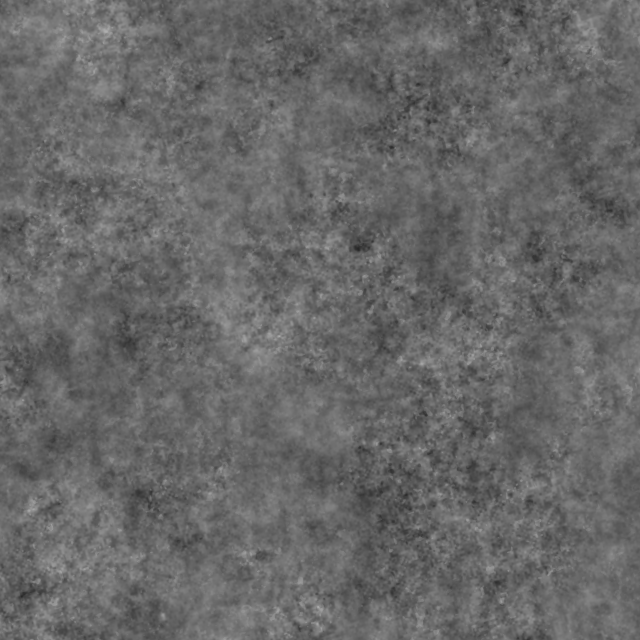
Write a WebGL 1 fragment shader that draws this texture.

```glsl
precision highp float;
uniform vec2 u_resolution;

#define BASE_GRAY 0.405
#define CLOUD_CONTRAST 0.021
#define MOTTLE_CONTRAST 0.025
#define GRAIN_CONTRAST 0.036
#define SMEAR_CONTRAST 0.016
#define PIT_DEPTH 0.085
#define FLECK_LIGHT 0.1
#define CREASE_CONTRAST 0.045
#define SCRATCH_CONTRAST 0.13
#define SCRATCH_COUNT 26

float hash(vec2 p) {
  vec3 q = fract(vec3(p.xyx) * 0.1031);
  q += dot(q, q.yzx + 33.33);
  return fract((q.x + q.y) * q.z);
}

// Smooth value noise, -1 to 1
float noise(vec2 p) {
  vec2 cell = floor(p), f = fract(p);
  f = f * f * (3.0 - 2.0 * f);
  float low = mix(hash(cell), hash(cell + vec2(1.0, 0.0)), f.x);
  float high = mix(hash(cell + vec2(0.0, 1.0)), hash(cell + 1.0), f.x);
  return 2.0 * mix(low, high, f.y) - 1.0;
}

// Three octaves, scaled to a spread of about one
float fbm(vec2 p, float gain) {
  float sum = 0.0, power = 0.0, amp = 1.0;
  for (int i = 0; i < 3; i++) {
    sum += amp * noise(p);
    power += amp * amp;
    amp *= gain;
    p = mat2(1.6, 1.2, -1.2, 1.6) * p + 17.3;
  }
  return 2.3 * sum / sqrt(power);
}

// Short worn strokes, mostly along the axes; light ones outnumber dark ones
float scratches(vec2 p) {
  float sum = 0.0;
  for (int i = 0; i < SCRATCH_COUNT; i++) {
    float id = float(i) + 1.0;
    vec2 center = vec2(hash(vec2(id, 3.0)), hash(vec2(id, 11.0)));
    float upright = step(0.5, hash(vec2(id, 19.0)));
    float angle = 1.57 * upright + 0.7 * (hash(vec2(id, 29.0)) - 0.5);
    float size = hash(vec2(id, 37.0));
    float halfLength = mix(0.008, 0.06, size * size);
    float width = mix(0.002, 0.0048, hash(vec2(id, 41.0)));
    vec2 d = p - center;
    vec2 axis = vec2(cos(angle), sin(angle));
    float along = dot(d, axis) / halfLength;
    float across = dot(d, vec2(-axis.y, axis.x)) / width;
    float tone = hash(vec2(id, 53.0)) < 0.6 ? 1.0 : -0.8;
    sum += tone * mix(1.0, 0.45, size) * exp(-across * across - along * along);
  }
  return sum;
}

void main() {
  vec2 p = gl_FragCoord.xy / min(u_resolution.x, u_resolution.y);
  vec2 warp = vec2(noise(p * 13.0), noise(p * 13.0 + 41.0));
  vec2 q = p + 0.012 * warp;
  vec2 rough = p + 0.001 * vec2(noise(p * 60.0), noise(p * 60.0 + 23.0));

  // Broad clouds, blotches and fine grain
  float clouds = fbm(q * 5.0 + 3.0, 0.9);
  float mottle = fbm(q * 24.0 + 57.0, 0.9);
  float grain = fbm(rough * 62.0 + 91.0, 1.1);
  float wear = smoothstep(-1.3, 1.3, fbm(q * 6.0 + 71.0, 0.8));

  // Trowel smears across and down the wall
  float across = fbm(q * vec2(7.0, 32.0) + 13.0, 0.7);
  float down = fbm(q * vec2(34.0, 5.0) + 29.0, 0.7);
  float smear = mix(across, down, smoothstep(-0.4, 0.4, noise(p * 4.0 + 7.0)));

  // Clustered dark pits and pale flecks
  float pits = smoothstep(1.0, 2.3, fbm(rough * 52.0 + 111.0, 0.95) - 0.35 * clouds);
  float flecks = smoothstep(1.2, 2.4, fbm(rough * 64.0 + 137.0, 0.95) + 0.2 * mottle);

  // Soft broken creases along noise contours
  float contour = noise(q * 8.0 + 83.0);
  float creaseShape = exp(-contour * contour / 0.002);
  float crease = creaseShape * smoothstep(0.1, 0.6, noise(p * 9.0 + 63.0));
  float creaseSign = clamp(3.0 * noise(p * 5.0 + 97.0), -1.0, 1.0);

  float gray = BASE_GRAY;
  gray += CLOUD_CONTRAST * clouds + MOTTLE_CONTRAST * mottle;
  gray += GRAIN_CONTRAST * grain * mix(0.6, 1.25, wear);
  gray += SMEAR_CONTRAST * smear;
  gray -= PIT_DEPTH * pits * mix(0.3, 1.0, wear);
  gray += FLECK_LIGHT * flecks * mix(0.4, 1.0, wear);
  gray += CREASE_CONTRAST * crease * creaseSign;
  gray += SCRATCH_CONTRAST * scratches(rough + 0.006 * warp) * (0.75 + 0.25 * grain);
  gl_FragColor = vec4(vec3(clamp(gray, 0.0, 1.0)), 1.0);
}
```
